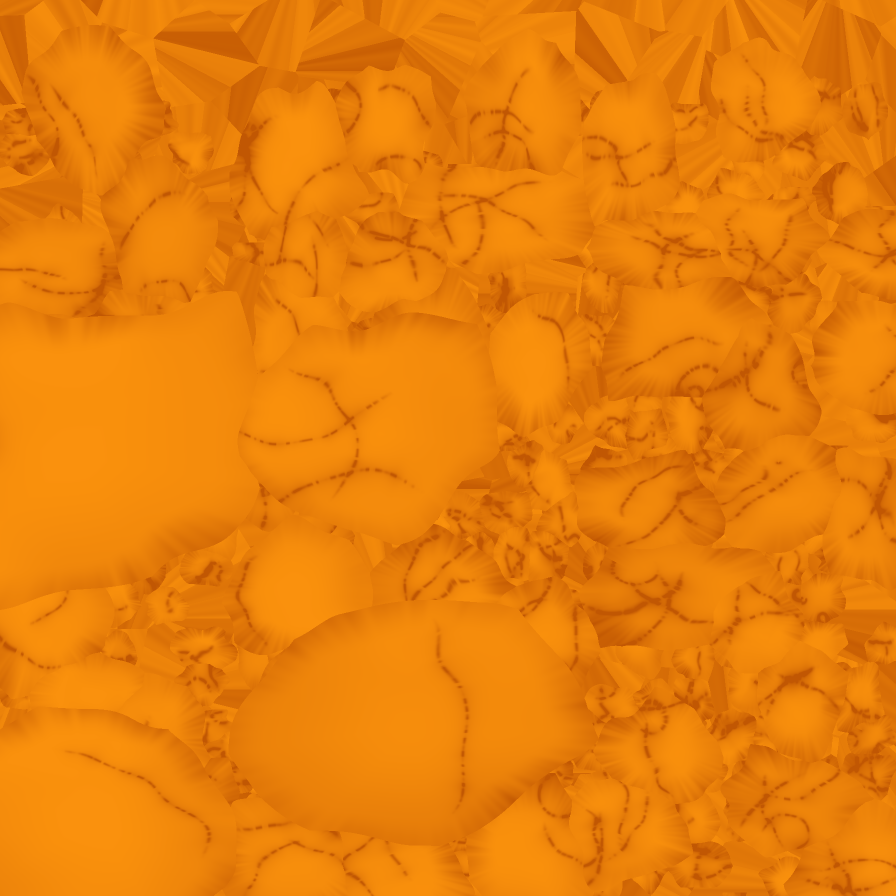
Give the GLSL for this texture, as a Shadertoy shader.

```glsl
const vec3 GLOW = vec3(0.984, 0.572, 0.05);
const vec3 RUST = vec3(0.755, 0.34, 0.01);
const float TAU = 6.28319;

struct Island {
    vec2 local;    // position in units of the island radius
    vec2 id;
    float d;       // 0 at the centre, 1 on the outline
    float radius;  // in canvas units
};

float hash1(vec2 p) {
    vec3 q = fract(p.xyx * 0.1031);
    q += dot(q, q.yzx + 33.33);
    return fract((q.x + q.y) * q.z);
}

vec2 hash2(vec2 p) {
    return vec2(hash1(p), hash1(p + vec2(57.3, 19.7)));
}

vec2 direction(float angle) {
    return vec2(cos(angle), sin(angle));
}

float valueNoise(vec2 p) {
    vec2 i = floor(p), f = fract(p);
    f = f * f * (3.0 - 2.0 * f);
    return mix(mix(hash1(i), hash1(i + vec2(1, 0)), f.x),
               mix(hash1(i + vec2(0, 1)), hash1(i + vec2(1, 1)), f.x), f.y);
}

// Irregular polygon with bulging, uneven sides
float outline(vec2 p, vec2 id) {
    float d = 0.0;
    for (int k = 0; k < 6; k++) {
        vec2 h = hash2(id + float(k) * 3.7);
        vec2 normal = direction(TAU * (float(k) + 0.8 * h.x) / 6.0);
        d = max(d, dot(p, normal) / (0.7 + 0.45 * h.y));
    }
    float bump = valueNoise(p * 2.3 + id * 3.0) - 0.5;
    return mix(d, length(p), 0.35) + 0.3 * bump * smoothstep(0.2, 1.0, d);
}

// Closest island of a jittered grid whose centres stay below the limit
Island nearestIsland(vec2 uv, float count, float seed, float chance, vec2 limit) {
    Island best = Island(vec2(0), vec2(0), 9.0, 1.0);
    vec2 cell = floor(uv * count);
    for (int y = -1; y <= 1; y++)
    for (int x = -1; x <= 1; x++) {
        vec2 grid = cell + vec2(x, y);
        vec2 id = grid + seed;
        vec2 h = hash2(id);
        vec2 centre = (grid + 0.5 + 0.6 * (h - 0.5)) / count;
        bool absent = hash1(id + 7.1) > chance || any(greaterThan(centre, limit))
                   || any(lessThan(centre, vec2(0)));
        if (absent) continue;
        float radius = mix(0.44, 0.68, hash1(id + 3.3)) / count;
        float aspect = mix(0.8, 1.25, hash1(id + 5.9));
        vec2 p = (uv - centre) / radius * vec2(aspect, 1.0 / aspect);
        if (length(p) > 1.6) continue;
        float d = outline(p, id);
        if (d < best.d) best = Island(p, id, d, radius);
    }
    return best;
}

// Beaded arc with a smeared halo
float seam(vec2 p, vec2 id, float radius) {
    vec2 h = hash2(id), g = hash2(id + 11.7);
    vec2 centre = direction(TAU * h.x) * mix(0.5, 1.7, h.y);
    float arc = length(centre) + (g.x - 0.5) * 1.3;
    vec2 rel = p - centre;
    float along = atan(centre.y * rel.x - centre.x * rel.y, -dot(centre, rel)) * arc;
    float wobble = 0.18 * (valueNoise(p * 3.0 + id) - 0.5);
    float dist = abs(length(rel) - arc + wobble) * radius;
    float extent = 1.0 - smoothstep(0.5, 0.8, abs(along + g.y - 0.5));
    float beads = smoothstep(0.2, 0.7, valueNoise(vec2(along * radius * 300.0, id.x)));
    float smear = 0.15 + 0.3 * valueNoise(vec2(along * radius * 75.0, id.y));
    return extent * (0.6 * beads * exp(-dist * dist / 4e-6) + smear * exp(-dist / 0.008));
}

// Darkness of one island: soft tone, streaked rim and seams
float islandTone(Island s, float seamChance, float rimStart) {
    vec2 ray = normalize(s.local + 1e-4);
    float side = smoothstep(0.2, 0.8, valueNoise(ray * 1.3 + s.id * 3.0));
    float streak = valueNoise(ray * 6.0 + s.id * 13.0);
    float fine = valueNoise(ray * 19.0 + s.id * 5.0);
    float plate = hash1(s.id + 2.2);
    float tone = 0.01 + 0.13 * plate * plate;
    float cloud = max(valueNoise(s.local * 1.6 + s.id * 7.0) - 0.2, 0.0);
    tone += 0.3 * cloud * smoothstep(0.1, 0.8, s.d);
    float rim = smoothstep(rimStart, 1.05, s.d);
    tone += rim * (0.1 + (0.15 + 0.85 * side) * (0.45 * streak + 0.35 * fine));
    for (int k = 0; k < 4; k++) {
        vec2 key = s.id + float(k + 1) * 17.3;
        if (hash1(key + 4.4) < seamChance) tone += seam(s.local, key, s.radius);
    }
    return tone;
}

// Flat wedges fanning out from points outside each cell
float facetTone(vec2 uv, float count) {
    vec2 p = uv * count, cell = floor(p), rel = vec2(9), id = cell;
    for (int y = -1; y <= 1; y++)
    for (int x = -1; x <= 1; x++) {
        vec2 grid = cell + vec2(x, y);
        vec2 r = p - grid - hash2(grid + 71.0);
        if (dot(r, r) < dot(rel, rel)) { rel = r; id = grid; }
    }
    rel += direction(TAU * hash1(id + 8.8)) * 1.1;
    float wedge = floor(atan(rel.y, rel.x) / TAU * 26.0);
    float streak = valueNoise(normalize(rel) * 16.0 + id * 9.0);
    float plate = hash1(id * 5.0 + wedge);
    return 0.06 + 0.6 * plate * plate + 0.28 * streak;
}

// Islands stacked from fine to coarse over the facets
float textureTone(vec2 uv) {
    float tone = facetTone(uv, 11.0);
    Island small = nearestIsland(uv, 20.0, 40.0, mix(1.0, 0.4, uv.y), vec2(1.0, 0.9));
    if (small.d < 1.0) tone = islandTone(small, 0.55, 0.4);
    Island medium = nearestIsland(uv, 7.6, 90.0, 0.9, vec2(1.0, 0.93));
    if (medium.d < 1.0) tone = islandTone(medium, 0.75, 0.5);
    Island large = nearestIsland(uv, 3.4, 150.0, 1.0, vec2(0.72, 0.56));
    if (large.d < 1.0) tone = islandTone(large, 0.5, 0.72);
    return clamp(tone, 0.0, 1.0);
}

void mainImage(out vec4 fragColor, in vec2 fragCoord) {
    // Four samples per pixel smooth every edge
    float tone = 0.0;
    for (int k = 0; k < 4; k++) {
        vec2 offset = vec2(k & 1, k >> 1) * 0.5 - 0.25;
        tone += 0.25 * textureTone((fragCoord + offset) / iResolution.xy);
    }
    fragColor = vec4(mix(GLOW, RUST, tone), 1.0);
}
```
